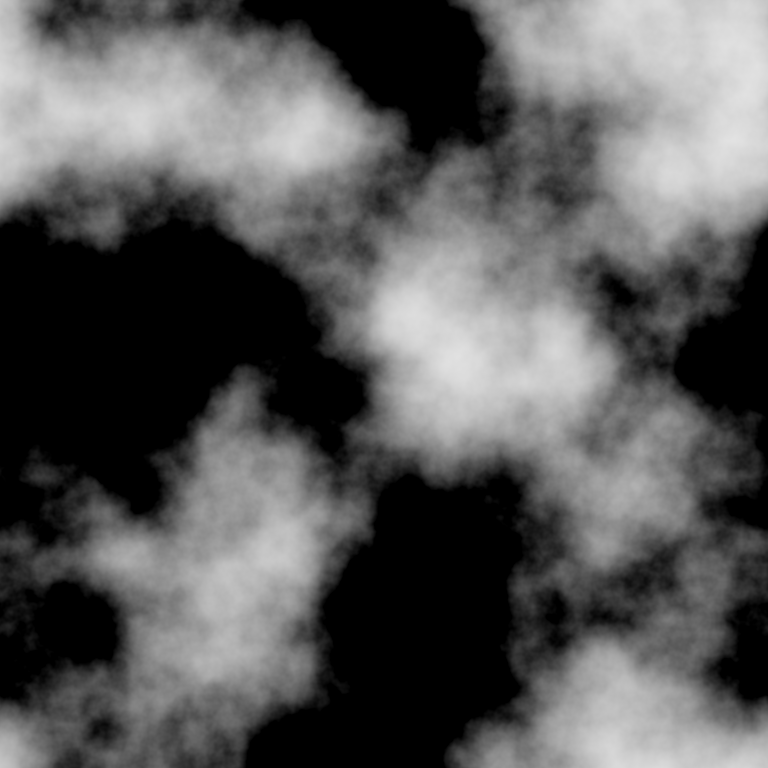
Write a three.js fragment shader that draws this texture.

```glsl
varying vec2 vUv;

const float TAU = 6.2831853;

// Cloud detail
const int OCTAVES = 7;
const float BASE_CELLS = 3.0;
const float GAIN = 0.5;
const float DETAIL_AMOUNT = 0.84;
const vec2 OCTAVE_SHIFT = vec2(0.37, 0.61);

// Broad diagonal bank of cloud
const vec2 BANK_WAVES = vec2(1.0, -1.0);
const float BANK_AMOUNT = 0.22;
const float BANK_BEND = 0.35;
const float BEND_CELLS = 2.0;

// Tone
const float COVER = 0.40;
const float THICKNESS = 2.77;
const vec3 SKY_COLOR = vec3(0.0);
const vec3 CLOUD_COLOR = vec3(1.0);

float hash(vec2 p) {
  return fract(sin(dot(p, vec2(127.1, 311.7))) * 43758.5453);
}

// Slope contribution of one lattice corner, wrapped at the period
float cornerSlope(vec2 cell, vec2 offset, float period, float seed) {
  float angle = TAU * hash(mod(cell, period) + seed);
  return dot(vec2(cos(angle), sin(angle)), offset);
}

// Gradient noise that repeats after a whole number of cells
float tiledNoise(vec2 p, float period, float seed) {
  vec2 cell = floor(p);
  vec2 f = p - cell;
  vec2 blend = f * f * f * (f * (f * 6.0 - 15.0) + 10.0);
  vec2 right = vec2(1.0, 0.0);
  vec2 up = vec2(0.0, 1.0);
  float bottom = mix(cornerSlope(cell, f, period, seed),
                     cornerSlope(cell + right, f - right, period, seed), blend.x);
  float top = mix(cornerSlope(cell + up, f - up, period, seed),
                  cornerSlope(cell + 1.0, f - 1.0, period, seed), blend.x);
  return mix(bottom, top, blend.y);
}

// Octaves are shifted so that their lattices do not line up
float cloudDetail(vec2 uv) {
  float sum = 0.0;
  float amplitude = 1.0;
  float cells = BASE_CELLS;
  for (int i = 0; i < OCTAVES; i++) {
    float octave = float(i);
    vec2 p = uv * cells + OCTAVE_SHIFT * octave;
    sum += amplitude * tiledNoise(p, cells, octave * 7.3 + 1.7);
    amplitude *= GAIN;
    cells *= 2.0;
  }
  return sum;
}

// One bent band per tile, rising to the right
float cloudBank(vec2 uv) {
  float bend = BANK_BEND * tiledNoise(uv * BEND_CELLS, BEND_CELLS, 5.1);
  return cos(TAU * (dot(uv, BANK_WAVES) + bend));
}

void main() {
  float field = DETAIL_AMOUNT * cloudDetail(vUv) + BANK_AMOUNT * cloudBank(vUv);

  // Exponential opacity: quick rise at the rim, slow gain in the core
  float depth = max(THICKNESS * field + COVER, 0.0);
  float opacity = 1.0 - exp(-depth);

  gl_FragColor = vec4(mix(SKY_COLOR, CLOUD_COLOR, opacity), 1.0);
}
```
